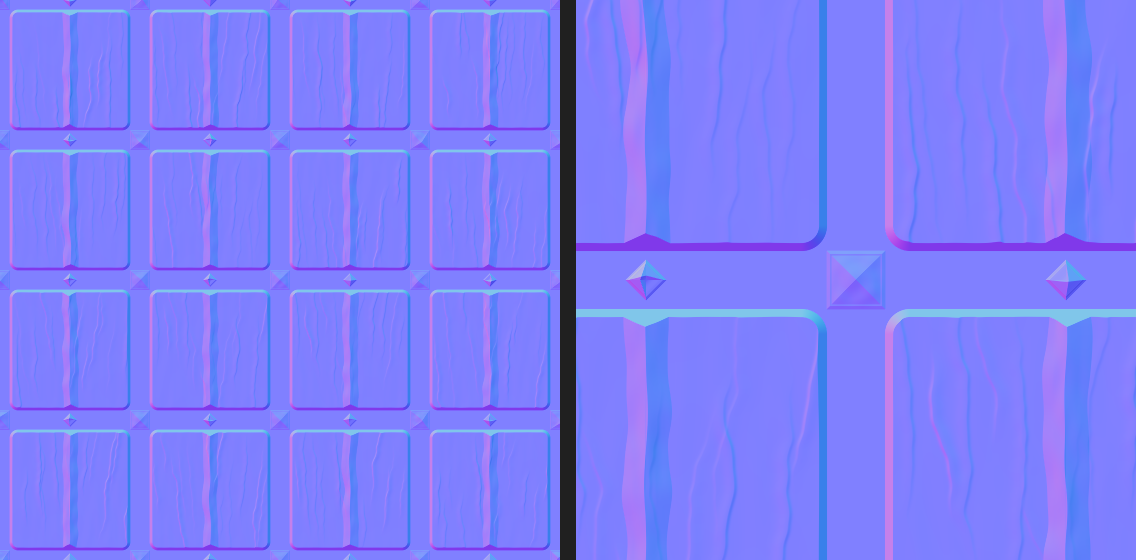
Left: the whole. Right: its middle third, enlarged.
Write a WebGL 2 fragment shader that draws this texture map.

```glsl
#version 300 es
precision highp float;
// Normal map of raised, ridged wooden panels in a 4 by 4 grid with studs and diamonds.
uniform vec2 u_resolution;
out vec4 fragColor;

vec2 hash2(vec2 p) {
  p = vec2(dot(p, vec2(127.1, 311.7)), dot(p, vec2(269.5, 183.3)));
  return fract(sin(p) * 43758.5);
}

// Gradient noise, roughly -0.7 to 0.7
float noise(vec2 p) {
  vec2 i = floor(p), f = fract(p);
  vec2 u = f * f * f * (f * (f * 6.0 - 15.0) + 10.0);
  vec2 o = vec2(0.0, 1.0);
  float a = dot(hash2(i) * 2.0 - 1.0, f);
  float b = dot(hash2(i + o.yx) * 2.0 - 1.0, f - o.yx);
  float c = dot(hash2(i + o.xy) * 2.0 - 1.0, f - o.xy);
  float d = dot(hash2(i + 1.0) * 2.0 - 1.0, f - 1.0);
  return mix(mix(a, b, u.x), mix(c, d, u.x), u.y);
}

float roundedBox(vec2 p, float halfSize, float radius) {
  vec2 q = abs(p) - halfSize + radius;
  return length(max(q, 0.0)) + min(max(q.x, q.y), 0.0) - radius;
}

// Long, kinked, tapering folds in the wood
float woodFolds(vec2 f, vec2 id) {
  float h = 0.001 * noise(f * vec2(16.0, 4.0) + id * 17.0);
  for (int i = 0; i < 12; i++) {
    vec2 seed = id * 13.0 + float(i) * vec2(3.7, 1.9);
    vec2 r = hash2(seed), s = hash2(seed + 5.3);
    float y = f.y - mix(0.15, 0.85, r.y);
    float x = f.x - 0.08 - 0.84 * (float(i) + r.x) / 12.0;
    x += (f.x < 0.5 ? 0.12 : -0.12) * (s.x + 0.2) * y;
    x += 0.045 * noise(vec2(f.y * 5.0, r.x * 60.0)) + 0.012 * noise(vec2(f.y * 17.0, r.y * 60.0));
    float taper = 1.0 - smoothstep(0.3, 1.0, abs(y) / mix(0.15, 0.5, s.y));
    float t = x / (x * (s.x - 0.5) < 0.0 ? 0.006 : 0.02);
    h += mix(0.0006, 0.0026, r.x) * taper * exp(-t * t);
  }
  return h;
}

// Central ridge with a wandering crest and worn faces
float ridge(vec2 f, vec2 id) {
  float seed = id.x * 9.3 + id.y * 4.7;
  float x = f.x - 0.5 - 0.02 * noise(vec2(f.y * 5.0, seed));
  float wear = 0.006 * noise(vec2(f.y * 7.0, seed + step(0.0, x) * 31.0)) * smoothstep(0.0, 0.03, abs(x))
             + 0.002 * noise(f * vec2(24.0, 9.0) + id * 7.0);
  return max(0.0, 0.0155 + wear - (x < 0.0 ? 0.32 : 0.28) * abs(x));
}

float height(vec2 p) {
  vec2 id = floor(p), f = fract(p);

  // Bevelled panel
  float inside = max(0.0, -roundedBox(f - 0.5, 0.431, 0.06));
  float h = 0.0;
  if (inside > 0.0) {
    h = min(inside * 0.66, 0.0125 + woodFolds(f, id) + ridge(f, id));
  }

  // Square pyramid stud on each grid crossing
  vec2 c = fract(p + 0.5) - 0.5, corner = floor(p + 0.5);
  vec2 tip = (hash2(corner + 2.7) - 0.5) * 0.04;
  float edge = 0.07 - max(abs(c.x), abs(c.y));
  if (edge > 0.0) {
    vec2 k = abs(c - tip * smoothstep(0.0, 0.07, edge));
    float peak = max(0.0, 0.058 - max(k.x, k.y)) * 0.2;
    h = max(h, min(edge * 0.25, 0.002) + peak + 0.003 * noise(p * 19.0) * smoothstep(0.0, 0.03, edge));
  }

  // Faceted diamond midway along each horizontal bar
  vec2 d = vec2(f.x - 0.5, c.y);
  float rim = 0.049 - abs(d.x) - abs(d.y);
  if (rim > 0.0) {
    vec2 chip = (hash2(vec2(id.x, corner.y) + 8.1) - 0.5) * 0.035;
    d = abs(d - chip * smoothstep(0.0, 0.049, rim));
    h += min(rim * 0.35, 0.003) + 0.27 * max(0.0, 0.042 - d.x - d.y);
  }
  return h;
}

void main() {
  vec2 p = gl_FragCoord.xy / u_resolution * 4.0;
  vec2 e = 2.0 / u_resolution;

  // Slopes averaged across one pixel smooth the edges
  float dx = height(p + vec2(e.x, 0.0)) - height(p - vec2(e.x, 0.0));
  float dy = height(p + vec2(0.0, e.y)) - height(p - vec2(0.0, e.y));
  vec3 normal = normalize(vec3(dx / (2.0 * e.x), -dy / (2.0 * e.y), 1.0));
  fragColor = vec4(normal * 0.5 + 0.5, 1.0);
}
```
